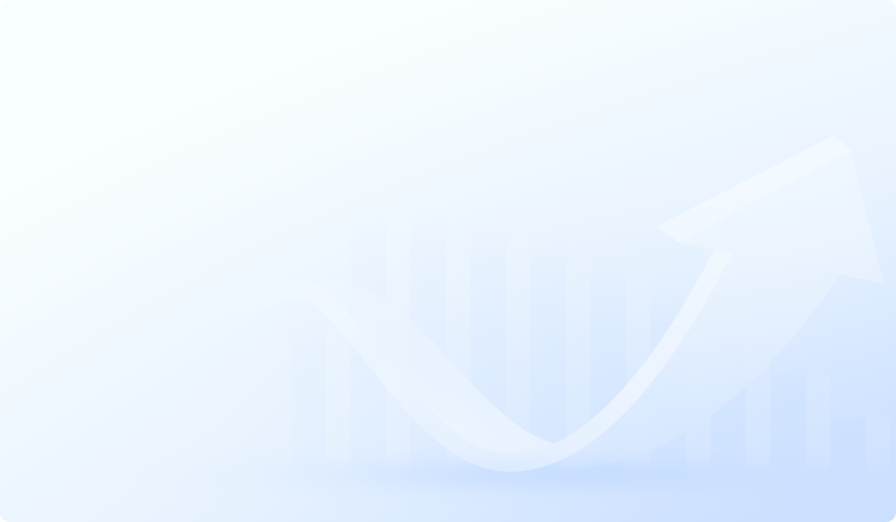
Reproduce this background procedurally as a WebGL 2 fragment shader.

```glsl
#version 300 es
precision highp float;
// Pale blue backdrop with faint columns and a translucent ribbon rising into an arrowhead.

uniform vec2 u_resolution;
out vec4 outColor;

const vec2 STAGE = vec2(100.0, 58.1);          // canvas size in stage units
const float PI = 3.14159265;

const vec3 WHITE = vec3(1.0);
const vec3 SKY_LIGHT = vec3(0.978, 0.998, 1.0);
const vec3 SKY_MID = vec3(0.922, 0.96, 1.0);
const vec3 SKY_DEEP = vec3(0.795, 0.875, 1.0);
const vec3 SHADOW = vec3(0.74, 0.845, 1.0);
const vec3 COLUMN = vec3(0.775, 0.872, 1.0);
const vec3 GLAZE = vec3(0.962, 0.982, 1.0);

const vec2 CREST = vec2(33.7, 25.8);           // ribbon front edge
const vec2 TROUGH = vec2(57.0, 6.6);
const vec2 RISE = vec2(23.9, 23.9);
const float STRIP_HALF = 1.0;
const float FALL_SKEW = 0.79;
const vec2 BACK_TOP = vec2(37.8, 26.4);        // ribbon back edge
const vec2 BACK_END = vec2(63.8, 8.5);
const vec2 UNDER_START = vec2(62.5, 6.0);
const vec2 UNDER_RISE = vec2(31.25, 21.5);
const float OPACITY = 0.85;                    // how far the ribbon hides columns

const vec2 HEAD_LEFT = vec2(75.8, 31.1);       // arrowhead corners
const vec2 HEAD_TOP = vec2(95.0, 41.4);
const vec2 HEAD_RIGHT = vec2(98.6, 26.6);
const vec2 BEVEL_LEFT = vec2(73.3, 32.9);
const vec2 BEVEL_TOP = vec2(93.0, 43.0);

const float COLUMN_START = 32.4;
const float COLUMN_STEP = 6.7;
const float COLUMN_SPLIT = 0.6;
const float COLUMN_COUNT = 10.0;
const float CORNER = 1.1;

// Antialiased coverage of the region where d is positive
float cover(float d) {
    return clamp(d / max(fwidth(d), 1e-4) + 0.5, 0.0, 1.0);
}

// Signed distance to the line a-b, positive on its right
float side(vec2 p, vec2 a, vec2 b) {
    vec2 e = normalize(b - a);
    return dot(p - a, vec2(e.y, -e.x));
}

// Half cosine wave from point a down to point b, skewed along x
float wave(float x, vec2 a, vec2 b, float skew) {
    float u = clamp((x - a.x) / (b.x - a.x), 0.0, 1.0);
    return mix(a.y, b.y, 0.5 - 0.5 * cos(PI * pow(u, skew)));
}

float climb(float x, vec2 start, vec2 rise, float power) {
    return start.y + rise.y * pow(max(x - start.x, 0.0) / rise.x, power);
}

float frontCurve(float x) {
    float lead = min(x - CREST.x, 0.0);
    float fall = wave(x, CREST, TROUGH, FALL_SKEW) - 0.05 * lead * lead;
    return x < TROUGH.x ? fall : climb(x, TROUGH, RISE, 1.95);
}

vec3 background(vec2 p) {
    vec2 uv = vec2(p.x, STAGE.y - p.y) / STAGE;
    float t = 0.32 * uv.x + 0.45 * uv.y + 0.23 * uv.x * uv.y;
    vec3 c = mix(SKY_LIGHT, SKY_MID, smoothstep(0.11, 0.53, t));
    c = mix(c, SKY_DEEP, smoothstep(0.46, 1.0, t));
    vec2 g = (p - vec2(66.0, 14.0)) / vec2(25.0, 14.0);
    return mix(c, SKY_DEEP, 0.3 * exp(-dot(g, g)));
}

// Two-tone columns, shorter and clearer towards the right
vec3 addColumns(vec3 c, vec2 p, float px) {
    float s = (p.x - COLUMN_START) / COLUMN_STEP;
    float k = floor(s);
    float f = fract(s);
    float blur = px / COLUMN_STEP;
    float order = k / COLUMN_COUNT;
    float top = 36.8 - 0.3 * k * k - (k < 0.5 ? 11.3 : 0.0);
    float inside = step(0.0, k) * step(k, COLUMN_COUNT - 1.0);
    float fade = smoothstep(0.0, mix(9.0, 1.0, order), top - p.y) * smoothstep(4.0, 8.0, p.y);
    float split = smoothstep(COLUMN_SPLIT - blur, COLUMN_SPLIT, f);
    float dark = smoothstep(0.0, blur, f) * (1.0 - split);
    float light = split * (1.0 - smoothstep(1.0 - blur, 1.0, f));
    c = mix(c, COLUMN, inside * fade * dark * mix(0.06, 0.32, order * order));
    return mix(c, WHITE, inside * fade * light * 0.07);
}

vec3 addArrow(vec3 c, vec3 sky, vec2 p) {
    float front = frontCurve(p.x);
    float slope = (frontCurve(p.x + 0.1) - frontCurve(p.x - 0.1)) / 0.2;
    float headBase = side(p, HEAD_RIGHT, HEAD_LEFT);

    // Front strip
    float strip = STRIP_HALF - abs(p.y - front) / sqrt(1.0 + slope * slope);
    strip = cover(min(strip, -headBase));

    // Descending back face
    float back = wave(p.x, BACK_TOP, BACK_END, 1.0) - p.y;
    float span = min(p.x - CREST.x, BACK_END.x - p.x);
    float face = cover(min(min(back, p.y - front), span)) * (1.0 - strip);

    // Rising underside, fading towards the floor
    float under = p.y - climb(p.x, UNDER_START, UNDER_RISE, 2.1);
    float belly = cover(min(min(under, front - p.y), min(-headBase, p.x - UNDER_START.x)));
    belly *= 1.0 - strip;
    strip *= smoothstep(25.0, 34.0, p.x);

    c = mix(c, sky, OPACITY * max(strip, max(face, belly)));
    c = mix(c, GLAZE, face * mix(0.55, 0.15, smoothstep(8.0, 24.0, p.y)));
    c = mix(c, GLAZE, belly * mix(0.08, 0.34, smoothstep(6.0, 28.0, p.y)));
    c = mix(c, GLAZE, strip * mix(0.37, 0.62, smoothstep(55.0, 72.0, p.x)));

    // Arrowhead face and its bright bevel
    float ridge = side(p, HEAD_LEFT, HEAD_TOP);
    float head = min(min(ridge, side(p, HEAD_TOP, HEAD_RIGHT)), headBase);
    float bevel = min(min(-ridge, side(p, BEVEL_LEFT, BEVEL_TOP)),
                      min(side(p, BEVEL_TOP, HEAD_TOP), side(p, HEAD_LEFT, BEVEL_LEFT)));
    c = mix(c, GLAZE, cover(head) * 0.36);
    return mix(c, GLAZE, cover(bevel) * 0.7);
}

void main() {
    vec2 p = gl_FragCoord.xy / u_resolution * STAGE;
    vec3 sky = background(p);
    vec3 c = addColumns(sky, p, STAGE.x / u_resolution.x);
    vec2 s = (p - vec2(62.5, 5.3)) / vec2(23.0, 1.9);
    float shade = 0.52 * exp(-dot(s, s));
    c = addArrow(mix(c, SHADOW, shade), mix(sky, SHADOW, shade), p);

    // Rounded white corners
    vec2 q = abs(p - 0.5 * STAGE) - 0.5 * STAGE + CORNER;
    outColor = vec4(mix(WHITE, c, cover(CORNER - length(max(q, 0.0)))), 1.0);
}
```
